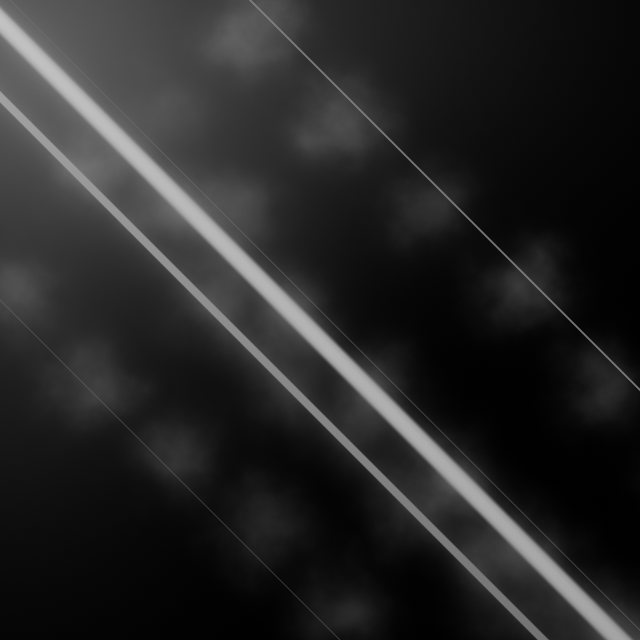
This background is drawn by a WebGL 2 fragment shader. Its source:

```glsl
#version 300 es
precision highp float;
// Diagonal grey light beams crossing a dark field lit from the upper left.
// Beams are distances to 45 degree lines; smoke is rows of soft puffs,
// jittered by a hash and bent by fractal value noise.

uniform vec2 u_resolution;
out vec4 outColor;

const float DIAGONAL = 0.70711;

float hash(vec2 p) {
    vec3 q = fract(vec3(p.xyx) * 0.1031);
    q += dot(q, q.yzx + 33.33);
    return fract((q.x + q.y) * q.z);
}

float valueNoise(vec2 p) {
    vec2 cell = floor(p);
    vec2 f = fract(p);
    f = f * f * (3.0 - 2.0 * f);
    float low = mix(hash(cell), hash(cell + vec2(1, 0)), f.x);
    float high = mix(hash(cell + vec2(0, 1)), hash(cell + vec2(1, 1)), f.x);
    return mix(low, high, f.y);
}

float fbm(vec2 p) {
    float sum = 0.0;
    float weight = 0.5;
    for (int i = 0; i < 5; i++) {
        sum += weight * valueNoise(p);
        p = mat2(1.6, 1.2, -1.2, 1.6) * p + 7.3;
        weight *= 0.5;
    }
    return sum;
}

// Elliptical soft light
float glow(vec2 p, vec2 centre, vec2 size) {
    vec2 q = (p - centre) / size;
    return exp(-dot(q, q));
}

// Distance to the descending diagonal that lies "drop" below the corner
float lineDistance(vec2 p, float drop) {
    return abs(1.0 - p.y - p.x - drop) * DIAGONAL;
}

// Antialiased stroke; strokes thinner than a pixel fade instead of vanishing
float stroke(float dist, float halfWidth, float blur, float pixel) {
    float soft = max(blur, pixel * 0.6);
    float coverage = min(1.0, halfWidth / (pixel * 0.5));
    float edge = max(halfWidth, pixel * 0.5);
    return coverage * (1.0 - smoothstep(edge - soft, edge + soft, dist));
}

// Row of puffs along a diagonal, starting at x = start
float smokeRow(vec2 p, float drop, float start, float spacing, float radius, float seed) {
    float clear = 1.0;
    for (int i = 0; i < 9; i++) {
        float id = float(i);
        float x = start + id * spacing;
        float shift = (hash(vec2(id, seed)) - 0.5) * radius * 0.9;
        vec2 centre = vec2(x - shift, 1.0 - x - drop - shift);
        float strength = mix(0.55, 0.9, hash(vec2(seed, id + 3.0)));
        clear *= 1.0 - strength * glow(p, centre, vec2(radius));
    }
    return 1.0 - clear;
}

void main() {
    vec2 p = gl_FragCoord.xy / u_resolution;
    float pixel = 1.0 / min(u_resolution.x, u_resolution.y);

    // Ambient light from the upper left
    float shade = 0.31 * glow(p, vec2(0.0, 0.94), vec2(0.36, 0.34));
    shade += 0.11 * glow(p, vec2(0.5, 1.0), vec2(0.42, 0.32));
    shade += 0.09 * glow(p, vec2(0.0, 0.45), vec2(0.30, 0.36));
    shade += 0.06 * glow(p, vec2(0.38, 0.65), vec2(0.20, 0.22));

    // Smoke drifting along the beams
    vec2 bend = vec2(fbm(p * 13.0), fbm(p * 13.0 + 41.0)) - 0.48;
    vec2 q = p + bend * 0.075;
    float detail = 0.65 + 0.7 * fbm(p * 18.0 + 9.0);
    float smoke = 0.24 * smokeRow(q, -0.39, 0.417, 0.137, 0.060, 2.0);
    smoke += 0.18 * smokeRow(q, 0.46, 0.015, 0.126, 0.062, 5.0);
    smoke += 0.15 * smokeRow(q, 0.005, 0.35, 0.125, 0.058, 8.0);
    smoke += 0.15 * smokeRow(q, 0.105, 0.15, 0.102, 0.062, 11.0);
    smoke += 0.08 * smokeRow(q, 0.155, 0.33, 0.150, 0.058, 14.0);
    smoke += 0.06 * glow(q, vec2(0.26, 0.83), vec2(0.055));
    shade += smoke * detail;

    // Halos and wide beams, fading toward the lower right
    float mainDist = lineDistance(p, 0.032);
    float sideDist = lineDistance(p, 0.151);
    shade += 0.23 * exp(-mainDist / 0.019);
    shade += 0.11 * exp(-sideDist / 0.016);
    float mainTone = mix(0.76, 0.64, p.x) - 0.10 * smoothstep(0.003, 0.016, mainDist);
    float sideTone = mix(0.63, 0.42, p.x);
    shade = mix(shade, mainTone, stroke(mainDist, 0.0145, 0.004, pixel));
    shade = mix(shade, sideTone, stroke(sideDist, 0.0062, 0.0015, pixel));

    // Hairline beams
    shade = mix(shade, 0.52, 0.85 * stroke(lineDistance(p, -0.3906), 0.0015, 0.0008, pixel));
    shade = mix(shade, 0.45, 0.65 * stroke(lineDistance(p, -0.0152), 0.0006, 0.0004, pixel));
    shade = mix(shade, 0.45, 0.55 * stroke(lineDistance(p, 0.4688), 0.0006, 0.0004, pixel));

    // Fine dither against banding
    shade += (hash(gl_FragCoord.xy) - 0.5) / 255.0;
    outColor = vec4(vec3(clamp(shade, 0.0, 1.0)), 1.0);
}
```
